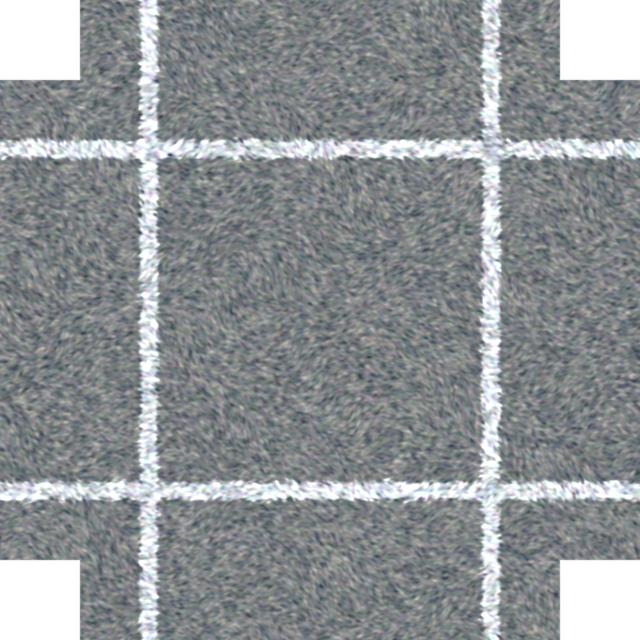
Write a Shadertoy shader that draws this pattern.

```glsl
// Grey brushed-grain paving with a speckled pale grid and blank corner notches.

const float PITCH        = 0.5345;  // grid spacing, centred on the canvas
const float LINE_HALF    = 0.0132;  // half width of a grid line
const float LINE_SOFT    = 0.0048;  // softness of the line edge
const float LINE_WEAR    = 0.0050;  // raggedness added by the grain
const float NOTCH        = 0.125;   // side of each blank corner
const float GRAIN_CELLS  = 215.0;   // grain strokes across the canvas
const vec2  STROKE       = vec2(0.68, 0.38); // stroke length and width, in cells
const float ANGLE_JITTER = 1.0;     // random turn of each stroke, in radians
const float GRAIN_LIGHT  = 0.225;
const float GRAIN_TINT   = 0.030;
const float LINE_SPECKLE = 0.40;
const float MOTTLE       = 0.008;
const vec3  STONE        = vec3(0.482, 0.500, 0.509);
const vec3  LINE_COLOUR  = vec3(0.875, 0.900, 0.930);
const vec3  CROSS_COLOUR = vec3(0.800, 0.835, 0.875);
const vec3  WARMTH       = vec3(0.040, 0.005, -0.030); // light grains lean warm
const vec3  BLANK        = vec3(1.0);
const float TAU          = 6.28319;

vec4 hash4(vec2 p) {
    vec4 q = fract(p.xyxy * vec4(0.1031, 0.1030, 0.0973, 0.1099));
    q += dot(q, q.wzxy + 33.33);
    return fract((q.xxyz + q.yzzw) * q.zywx);
}

// Layered sines, roughly -1 to 1
float waves(vec2 p) {
    return 0.5 * sin(p.x * 7.0 + 2.0 * sin(p.y * 5.0))
         + 0.3 * sin(p.y * 13.0 - 1.7 * sin(p.x * 9.0))
         + 0.2 * sin(dot(p, vec2(23.0, 19.0)) + 1.3);
}

// Cellular strokes: xyz is the tint, w is the lightness, both around zero
vec4 strokeGrain(vec2 uv) {
    float flow = 1.0 * waves(uv * 2.3 + 0.6) - 0.2;
    vec2 p = uv * GRAIN_CELLS;
    vec2 cell = floor(p);
    vec4 sum = vec4(0.0);
    for (int y = -2; y <= 2; y++) {
        for (int x = -2; x <= 2; x++) {
            vec2 id = cell + vec2(x, y);
            vec4 h = hash4(id + 17.0);
            float angle = flow + ANGLE_JITTER * (h.w - 0.5);
            vec2 along = vec2(cos(angle), sin(angle));
            vec2 offset = p - id - h.xy;
            vec2 local = vec2(dot(offset, along),
                              dot(offset, vec2(-along.y, along.x))) / STROKE;
            float weight = exp(-0.5 * dot(local, local));
            vec3 tint = cos(TAU * (h.w + vec3(0.0, 0.33, 0.67)));
            sum += weight * vec4(0.5 * tint, h.z - 0.5);
        }
    }
    return sum;
}

void mainImage(out vec4 fragColor, in vec2 fragCoord) {
    vec2 uv = fragCoord / iResolution.xy;
    float pixel = 1.0 / min(iResolution.x, iResolution.y);
    vec4 grain = strokeGrain(uv);
    vec3 tint = GRAIN_TINT * grain.xyz;

    // Stone surface
    vec3 colour = STONE + MOTTLE * waves(uv * 3.0) + tint
                + (GRAIN_LIGHT + WARMTH) * grain.w;

    // Grid lines, duller where they cross
    vec2 lineDist = abs(mod(uv - 0.5, PITCH) - 0.5 * PITCH) - LINE_HALF;
    lineDist -= LINE_WEAR * grain.w;
    float soft = max(LINE_SOFT, pixel);
    vec2 line = 1.0 - smoothstep(-soft, soft, lineDist);
    vec3 paint = mix(LINE_COLOUR, CROSS_COLOUR, line.x * line.y);
    paint += LINE_SPECKLE * grain.w + 2.0 * tint;
    colour = mix(colour, paint, max(line.x, line.y));

    // Blank corner notches
    vec2 border = min(uv, 1.0 - uv);
    float notchDist = max(border.x, border.y) - NOTCH;
    colour = mix(BLANK, colour, smoothstep(-pixel, pixel, notchDist));

    fragColor = vec4(clamp(colour, 0.0, 1.0), 1.0);
}
```
